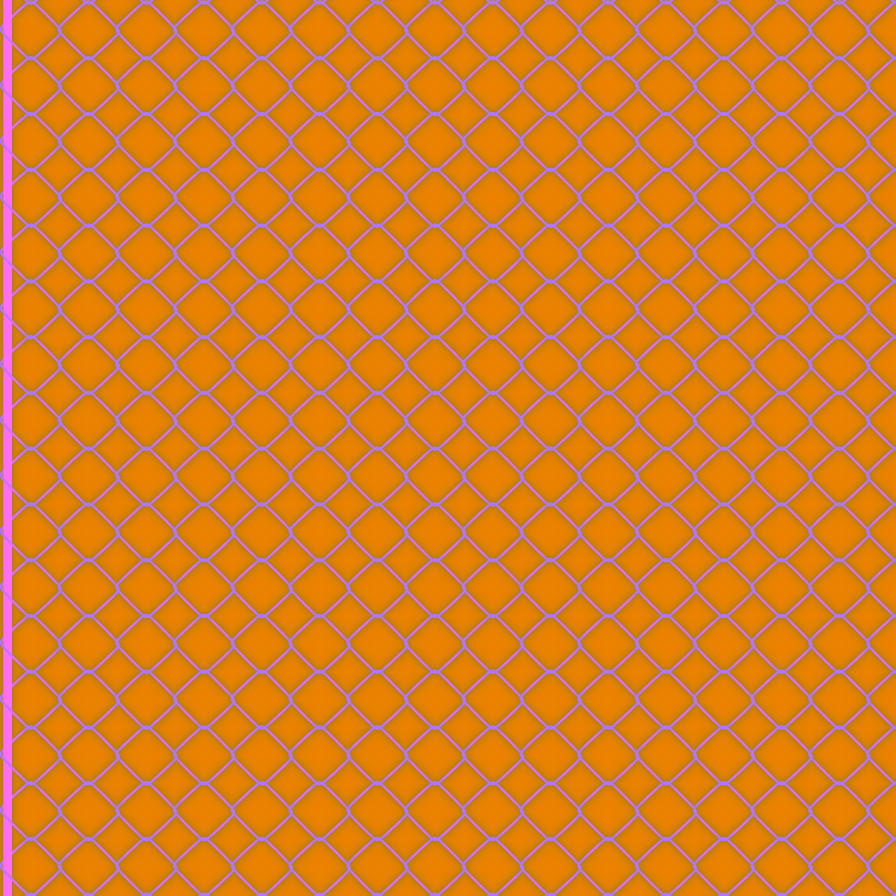
Reproduce this pattern procedurally as a WebGL 1 fragment shader.

```glsl
precision highp float;

uniform vec2 u_resolution;

const vec2 CELL = vec2(0.06445, 0.06224);
const vec2 FIRST_CENTER = vec2(0.0345, 0.0325);
const float WIRE_HALF_WIDTH = 0.00135;
const float POST_X = 0.0085;
const float POST_HALF_WIDTH = 0.0048;

const vec3 ORANGE = vec3(0.925, 0.508, 0.0);
const vec3 SHADOW = vec3(0.62, 0.485, 0.07);
const vec3 PINK = vec3(1.0, 0.43, 0.96);
const vec3 ORCHID = vec3(0.87, 0.43, 0.98);
const vec3 VIOLET = vec3(0.70, 0.46, 1.0);

// Approximate distance to the outline of a diamond with rounded corners
float diamondOutline(vec2 p, float tip, float rounding) {
  vec2 softAbs = sqrt(p * p + rounding * rounding);
  float level = sqrt(tip * tip + rounding * rounding) + rounding;
  float slope = max(length(p / softAbs), 0.5);
  return abs(softAbs.x + softAbs.y - level) / slope;
}

// Neighbouring loops overlap a little, which forms the hooks
float meshDistance(vec2 uv, vec2 cell, vec2 origin) {
  vec2 nearest = floor((uv - origin) / cell + 0.5);
  float d = 1.0;
  for (int j = -1; j <= 1; j++) {
    for (int i = -1; i <= 1; i++) {
      vec2 id = nearest + vec2(float(i), float(j));
      id.x = max(id.x, 0.0);
      vec2 p = uv - origin - id * cell;
      p.y *= cell.x / cell.y;
      p.y += 0.04 * p.x;
      d = min(d, diamondOutline(p, 0.5 * cell.x + 0.0012, 0.003));
    }
  }
  return d;
}

float coverage(float d, float halfWidth, float blur) {
  return 1.0 - smoothstep(halfWidth - blur, halfWidth + blur, d);
}

void main() {
  vec2 uv = gl_FragCoord.xy / u_resolution;
  float blur = 0.6 / min(u_resolution.x, u_resolution.y);

  vec2 local = fract((uv - FIRST_CENTER) / CELL + 0.5) - 0.5;
  float wireDistance = meshDistance(uv, CELL, FIRST_CENTER);
  float postDistance = abs(uv.x - POST_X);

  // Soft contact shadow on the backing
  float gap = min(wireDistance, max(postDistance - POST_HALF_WIDTH, 0.0) + 0.001);
  vec3 color = mix(ORANGE, SHADOW, exp(-gap / 0.0045));

  // Wire, bluer where the loops hook together
  float hook = smoothstep(0.36, 0.48, max(abs(local.x), abs(local.y)));
  vec3 wireColor = mix(ORCHID, VIOLET, hook);
  float wire = coverage(wireDistance, WIRE_HALF_WIDTH, blur);
  color = mix(color, wireColor, wire);

  // Post, with only the lower strand of each loop passing in front
  float post = coverage(postDistance, POST_HALF_WIDTH, blur);
  float front = wire * smoothstep(0.03, -0.03, local.y);
  vec3 postColor = mix(PINK, VIOLET, 0.8 * front);
  color = mix(color, postColor, post);

  gl_FragColor = vec4(color, 1.0);
}
```
